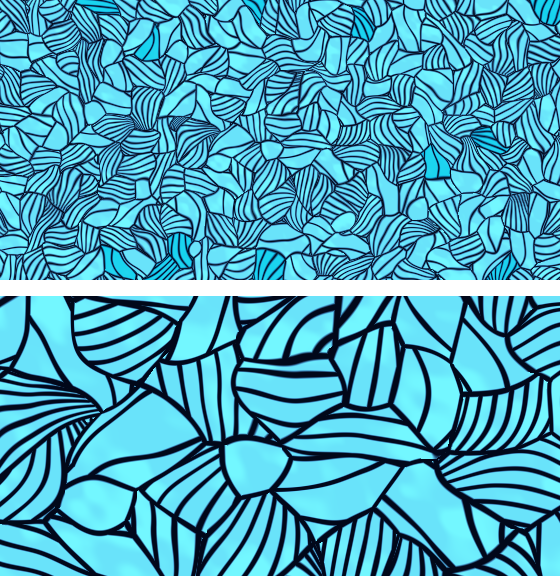
Top, the full canvas; bottom, a detail of the centre.
A WebGL 1 fragment shader for this pattern:

```glsl
precision highp float;
uniform vec2 u_resolution;

#define ROWS 10.6           // cells over the canvas height
#define JITTER 0.88         // scatter of the cell centres
#define WARP 0.17           // waviness of all lines
#define LINE_HALF 0.033     // half line width, in cells
#define STRIPE_GAP 0.205    // mean distance between veins, in cells
#define STRIPED_SHARE 0.68  // share of petals with dense veins
#define DISC_SHARE 0.06     // share of round, plain cells
#define ACCENT_SHARE 0.08   // share of saturated cells
#define INK vec3(0.005, 0.03, 0.10)
#define SKY vec3(0.41, 0.89, 0.98)
#define PALE vec3(0.45, 0.97, 1.0)
#define ACCENT vec3(0.06, 0.82, 0.93)

vec2 hash2(vec2 p) {
  return fract(sin(vec2(dot(p, vec2(127.1, 311.7)),
                        dot(p, vec2(269.5, 183.3)))) * 43758.5453);
}

float noise(vec2 p) {
  vec2 i = floor(p), f = fract(p);
  f = f * f * (3.0 - 2.0 * f);
  vec2 e = vec2(1.0, 0.0);
  return mix(mix(hash2(i).x, hash2(i + e).x, f.x),
             mix(hash2(i + e.yx).x, hash2(i + e.xx).x, f.x), f.y);
}

mat2 rotation(float a) {
  float c = cos(a), s = sin(a);
  return mat2(c, -s, s, c);
}

// Distance to the nearest vein; veins bend and gather towards the petal ends
float veinDistance(vec2 q, vec2 shape, float gap, float phase, out float spread) {
  float fan = (shape.x - 0.5) * 1.1;
  float bend = (shape.y - 0.5) * 0.8;
  float w = 1.08 + fan * q.x - 0.4 * q.x * q.x;
  float slope = w > 0.45 ? fan - 0.8 * q.x : 0.0;
  spread = max(w, 0.45);
  float b = q.y + bend * q.x * q.x;
  vec2 grad = vec2(2.0 * bend * q.x - b * slope / spread, 1.0) / (spread * gap);
  float v = b / (spread * gap) + phase;
  return abs(fract(v) - 0.5) / length(grad);
}

float inkLine(float dist, float halfWidth, float soft) {
  return 1.0 - smoothstep(-soft, soft, dist - halfWidth);
}

void main() {
  vec2 uv = gl_FragCoord.xy / u_resolution.y * ROWS;
  float soft = 1.05 * ROWS / u_resolution.y;
  vec2 p = uv + WARP * (vec2(noise(uv * 1.2), noise(uv * 1.2 + 37.0)) - 0.5) * 2.0;

  // Voronoi cells, each with its own stretched metric, so borders are curved
  float d1 = 9.0, d2 = 9.0;
  vec2 g1 = vec2(0.0), g2 = vec2(0.0), local = vec2(0.0), cell = vec2(0.0);
  float disc = 0.0;
  for (int y = -2; y <= 2; y++) {
    for (int x = -2; x <= 2; x++) {
      vec2 id = floor(p) + vec2(float(x), float(y));
      vec2 kind = hash2(id + 17.3);
      float isDisc = step(kind.y, DISC_SHARE);
      float stretch = mix(mix(1.3, 2.4, kind.y), 1.0, isDisc);
      float scale = mix(1.0, 1.5, isDisc);
      mat2 turn = rotation(6.2832 * kind.x);
      vec2 centre = id + 0.5 + JITTER * (hash2(id) - 0.5);
      vec2 q = turn * (p - centre);
      vec2 m = scale * scale * vec2(1.0 / stretch, stretch) * q;
      float d = sqrt(dot(q, m)) + 1e-4;
      vec2 g = (m / d) * turn;
      if (d < d1) {
        d2 = d1; g2 = g1;
        d1 = d; g1 = g;
        local = q; cell = id; disc = isDisc;
      } else if (d < d2) {
        d2 = d; g2 = g;
      }
    }
  }
  float border = (d2 - d1) / max(length(g2 - g1), 0.3);

  // Ink: cell outlines, dense veins in petals, one or two arcs in open cells
  float pen = LINE_HALF * mix(0.8, 1.2, noise(uv * 2.7 + 11.0));
  float ink = inkLine(border, pen, soft);
  vec2 choice = hash2(cell + 53.9), style = hash2(cell + 91.7);
  float striped = step(choice.x, STRIPED_SHARE);
  float gap = STRIPE_GAP * mix(2.8, mix(0.85, 1.3, style.x), striped);
  float spread;
  float vein = veinDistance(local, hash2(cell + 71.2), gap, style.y, spread);
  float veinPen = pen * mix(1.0, mix(0.45, 0.95, min(spread, 1.0)), striped);
  ink = max(ink, (1.0 - disc) * inkLine(vein, veinPen, soft));

  // Fill: soft washes of light blue, a few cells saturated
  float wash = 0.5 * noise(uv * 1.7 + 5.0) + 0.5 * noise(uv * 4.3 + uv.yx);
  vec3 fill = mix(SKY, PALE, smoothstep(0.45, 0.75, wash));
  float accent = step(choice.y, ACCENT_SHARE) * (1.0 - disc);
  fill = mix(fill, ACCENT, accent * mix(0.75, 1.0, wash));

  // Line edges bleed towards blue
  vec3 cover = pow(vec3(ink), vec3(1.0, 1.0, 1.35));
  gl_FragColor = vec4(mix(fill, INK, cover), 1.0);
}
```
